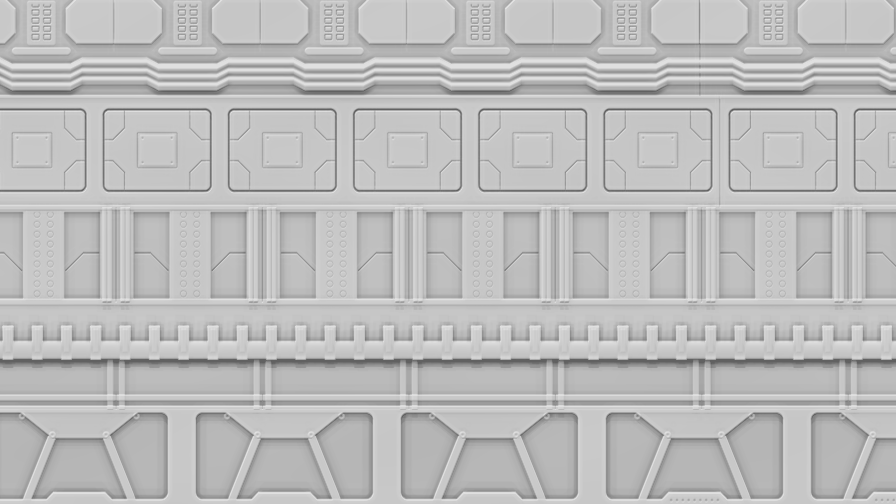
Write a Shadertoy shader that draws this texture.

```glsl
// Pale moulded hull wall: stacked bands of blocks, rails, hatches, ribs, a clamped pipe and trusses.
// Distance functions build one relief height, lit from above by its slope and
// darkened in hollows by comparing the height with two rings of neighbours.

const float BAY = 125.5;   // width of the main repeat; the canvas is 432 units high

float rep(float x, float centre, float period) {
    return mod(x - centre + 0.5 * period, period) - 0.5 * period;
}
float box(vec2 p, vec2 b, float r) {
    vec2 q = abs(p) - b + r;
    return length(max(q, 0.0)) + min(max(q.x, q.y), 0.0) - r;
}
float octagon(vec2 p, vec2 b, float chamfer) {
    p = abs(p) - b;
    return max(max(p.x, p.y), (p.x + p.y + chamfer) * 0.7071);
}
float fill(float d) { return smoothstep(0.8, -0.8, d); }
float line(float d, float w) { return fill(abs(d) - w); }

// Chamfered blocks, slotted vents and stepped rails
float topBand(vec2 p) {
    vec2 block = vec2(rep(p.x, 97.6, BAY), p.y - 18.0);
    vec2 vent = vec2(rep(p.x, 35.5, BAY), p.y - 20.0);
    float h = -2.5 + 4.5 * fill(octagon(block, vec2(41, 19.5), 9.0));
    h -= 3.0 * line(block.x, 0.5) * fill(abs(block.y) - 20.0);
    h += 1.5 * fill(box(vent, vec2(12, 19), 2.0));
    vec2 slot = vec2(abs(vent.x) - 5.0, rep(p.y, 4.0, 7.0));
    h -= 3.0 * line(box(slot, vec2(3, 2.2), 1.0), 0.5) * fill(abs(vent.y) - 16.0);
    h += 2.5 * fill(box(vent - vec2(0, 24), vec2(25, 3), 3.0));
    float bulge = clamp((35.0 - abs(vent.x)) / 10.0, 0.0, 1.0);
    float rail = p.y - 61.0 - 5.0 * bulge;
    h += fill(abs(rail) - 11.5) * (5.0 + 3.0 * bulge + 2.6 * cos(rail * 0.86));
    return h - 2.5 * line(p.x - 600.0, 0.3);
}

// Rounded hatches with bolted plates
float hatchBand(vec2 p) {
    vec2 q = vec2(rep(p.x, 27.5, 107.3), p.y - 129.0), a = abs(q);
    float frame = box(q, vec2(46, 35), 5.0);
    float tab = max(max(28.0 - a.x, 9.0 - a.y), (47.0 - a.x - a.y) * 0.7071);
    float h = -5.0 * line(frame, 0.8) - 0.6 * fill(frame);
    h -= 3.2 * line(tab, 0.35) * fill(frame + 1.0);
    h -= 2.2 * line(box(q, vec2(17, 15), 1.0), 0.3);
    h += 1.3 * fill(box(q, vec2(15, 13), 1.0));
    h -= 2.0 * fill(length(a - vec2(12.5, 10.5)) - 0.9);
    return h - 2.5 * line(p.x - 617.0, 0.3);
}

// Studded strips, sunken panels and paired ribs
float ribBand(vec2 p) {
    float c = rep(p.x, 37.5, BAY), a = abs(c);
    float r = abs(rep(p.x, 99.5, BAY));
    float y = p.y - 219.0;
    float panel = box(vec2(a - 33.0, y), vec2(15.5, 37), 1.0);
    float h = -3.0 * fill(panel);
    float seam = (p.y - 217.0 - clamp(34.0 - a, 0.0, 15.0)) * 0.8;
    h -= 3.0 * line(seam, 0.4) * fill(panel + 1.0);
    h += 0.6 * fill(box(vec2(c, y), vec2(15.5, 38), 1.0));
    vec2 stud = vec2(a - 5.7, rep(p.y, 218.0, 8.5));
    h -= 1.4 * line(length(stud) - 2.6, 0.3) * fill(abs(y) - 37.0);
    h += 4.0 * fill(abs(r - 7.8) - 3.8) - 2.2 * line(r - 7.8, 0.6);
    return h - 2.5 * line(r, 0.4);
}

// Pipe held by clamps, above shaded panels and rails
float pipeBand(vec2 p) {
    vec2 c = vec2(rep(p.x, 37.0, BAY), p.y - 322.0);
    float r = abs(rep(p.x, 99.6, BAY));
    float under = smoothstep(307.0, 310.0, p.y);
    float h = -4.5 * under - 2.8 * line(octagon(c, vec2(45, 14), 9.0), 0.35);
    h += 2.5 * fill(abs(r - 5.0) - 2.5) * under - 2.0 * line(r, 0.3);
    h += 3.0 * fill(abs(p.y - 341.0) - 2.5) + 4.0 * fill(348.0 - p.y);
    h -= 1.8 * line(octagon(c + vec2(0, 42), vec2(52, 10), 14.0), 0.3);
    float tube = (p.y - 300.0) / 8.0;
    h = max(h, 8.0 * sqrt(max(0.0, 1.0 - tube * tube)) - 4.5 * under);
    vec2 clamped = vec2(rep(p.x, 32.0, 25.1), p.y - 294.0);
    h = mix(h, 7.0, fill(box(clamped, vec2(4.5, 14.5), 1.0)));
    return h + 1.0 * fill(box(clamped + vec2(0, 2), vec2(2, 10), 0.5));
}

// Deep bays crossed by tapered struts
float trussBand(vec2 p) {
    float c = rep(p.x, 68.0, 175.8), a = abs(c);
    float recess = fill(box(vec2(c, p.y - 391.0), vec2(76, 37), 6.0));
    float beam = max(p.y - 376.0, (a - 23.0 - (376.0 - p.y) * 1.25) * 0.62);
    float leg = max((abs(a - 23.0 - (p.y - 374.0) * 0.4) - 3.6) * 0.93, 372.0 - p.y);
    float h = -6.0 * recess * (1.0 - 0.8 * fill(min(beam, leg)));
    h -= 1.5 * line(beam, 0.3) * recess;
    h = mix(h, 0.5, fill(octagon(vec2(c, p.y - 432.0), vec2(28, 10), 6.0)));
    float bolt = min(length(vec2(a - 23.0, p.y - 373.0)), length(vec2(a - 49.0, p.y - 357.0)));
    h += 2.0 * fill(bolt - 2.8) - 2.0 * fill(bolt - 1.0);
    float pin = length(vec2(rep(c, 0.0, 5.0), p.y - 429.0)) - 1.0;
    return h - 2.0 * fill(pin) * fill(a - 22.0) * step(500.0, p.x);
}

float relief(vec2 p) {
    float h = p.y < 82.0 ? topBand(p) : p.y < 178.0 ? hatchBand(p) :
              p.y < 259.0 ? ribBand(p) : p.y < 351.0 ? pipeBand(p) : trussBand(p);
    return h + 2.0 * (line(p.y - 178.0, 2.0) + line(p.y - 259.0, 2.5) + line(p.y - 83.0, 1.5));
}

void mainImage(out vec4 fragColor, in vec2 fragCoord) {
    vec2 p = vec2(fragCoord.x, iResolution.y - fragCoord.y) * 432.0 / iResolution.y;
    float h = relief(p);
    vec2 e = vec2(0.7, 0.0);
    vec2 slope = vec2(relief(p + e) - relief(p - e), relief(p + e.yx) - relief(p - e.yx)) / 1.4;

    // Hollows and crests at a near and a far radius
    float near = 0.0, far = 0.0;
    for (int i = 0; i < 8; i++) {
        float angle = 0.7854 * float(i) + 0.3;
        vec2 ray = vec2(cos(angle), sin(angle));
        near += relief(p + 4.0 * ray) / 8.0;
        far += relief(p + 10.0 * ray.yx) / 8.0;
    }
    float shadow = max(relief(p - vec2(0, 7)) - h - 3.0, 0.0);

    float tone = 0.782 + 0.011 * min(h, 0.0);
    tone += 0.055 * clamp(slope.y, -3.0, 1.6) + 0.015 * clamp(slope.x, -2.0, 2.0);
    tone -= 0.042 * max(near - h, 0.0) - 0.012 * max(h - near, 0.0);
    tone -= 0.014 * max(far - h, 0.0) + 0.014 * shadow;
    // Faint uneven finish
    tone += 0.006 * sin(p.x * 0.021 + 2.0 * sin(p.y * 0.017)) * sin(p.y * 0.043 + 1.0);
    fragColor = vec4(vec3(clamp(tone, 0.38, 0.88)), 1.0);
}
```
